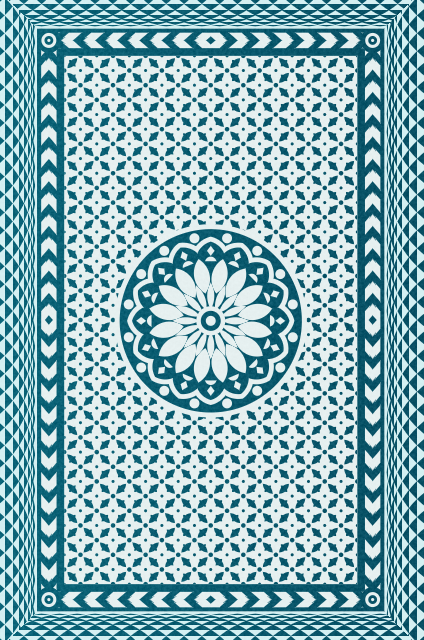
Reproduce this pattern procedurally as a Shadertoy shader.

```glsl
float fill(float d) {
    return clamp(0.5 - d * iResolution.y / 7.68, 0.0, 1.0);
}

vec2 gradientAt(vec2 cell) {
    float a = 6.2832 * fract(sin(dot(cell, vec2(127.1, 311.7))) * 4375.5);
    return vec2(cos(a), sin(a));
}

float gradientNoise(vec2 p) {
    vec2 i = floor(p), f = p - i, u = f * f * (3.0 - 2.0 * f), e = vec2(1, 0);
    float low = mix(dot(gradientAt(i), f), dot(gradientAt(i + e), f - e), u.x);
    float high = mix(dot(gradientAt(i + e.yx), f - e.yx), dot(gradientAt(i + 1.0), f - 1.0), u.x);
    return mix(low, high, u.y);
}

// Pointed leaf along y
float leaf(vec2 p, float halfLength, float halfWidth) {
    float r = (halfLength * halfLength + halfWidth * halfWidth) / (2.0 * halfWidth);
    return length(vec2(abs(p.x) + r - halfWidth, p.y)) - r;
}

// Fold the plane into one of sixteen sectors, centred on +y
vec2 foldSector(vec2 p, float turn) {
    float sector = 6.28318 / 16.0;
    float a = mod(atan(p.x, p.y) + (turn + 0.5) * sector, sector) - 0.5 * sector;
    return length(p) * vec2(sin(a), cos(a));
}

// Each part returns the amount of ink
float fieldInk(vec2 p) {
    vec2 pitch = vec2(3.54 / 18.0, 6.34 / 36.0);
    vec2 g = p / pitch, cell = floor(g);
    vec2 q = (g - cell - 0.5) * pitch;
    float parity = mod(cell.x + cell.y, 2.0);
    if (parity > 0.5) q.x = -q.x;
    q = mat2(0.707, 0.707, -0.707, 0.707) * q;
    float d = min(leaf(q, 0.083, 0.034), leaf(q.yx, 0.054, 0.026));
    vec2 corner = floor(g + 0.5);
    float dotSize = mix(0.027, 0.018, mod(corner.x + corner.y, 2.0));
    return fill(min(d, length((g - corner) * pitch) - dotSize));
}

float medallionInk(vec2 p) {
    float r = length(p);
    vec2 q = foldSector(p, 0.0), h = foldSector(p, 0.5);

    // Scalloped rim with beads between the arches
    float scallop = min(leaf(q - vec2(0, 0.71), 0.30, 0.24), r - 0.6);
    float paper = max(scallop, -scallop - 0.058);
    paper = min(paper, length(h - vec2(0, 1.01)) - 0.06);

    // Ornaments inside each arch
    vec2 gem = abs(q - vec2(0, 0.84));
    paper = min(paper, (gem.x * 1.3 + gem.y - 0.06) * 0.6);
    paper = min(paper, max(length(q - vec2(0, 0.70)) - 0.07, 0.715 - q.y));

    // Two rings of petals and the eye
    paper = min(paper, leaf(h - vec2(0, 0.545), 0.21, 0.094));
    paper = min(paper, leaf(q - vec2(0, 0.30), 0.16, 0.043));
    float ink = 1.0 - fill(paper);
    ink *= 1.0 - fill(r - 0.175);
    ink = max(ink, fill(abs(r - 0.09) - 0.03));
    return ink * fill(r - 1.1);
}

// Chevrons spread from a diamond at the middle of each side
float chainInk(float along, float across) {
    float g = abs(along) + 1.15 * abs(across);
    float chevron = (abs(fract(g / 0.268) - 0.5) - 0.29) * 0.268 * 0.65;
    float slit = max(abs(across) - 0.035, 0.04 - abs(fract(g / 0.268 + 0.1) - 0.5) * 0.12);
    float paper = max(max(chevron, abs(across) - 0.093), -slit);
    return 1.0 - fill(paper);
}

// Rows of triangles that narrow towards the frame
float triangleInk(float along, float depth) {
    float k = log(1.0 + max(depth, 0.0) / 0.08) / log(1.28);
    float row = floor(k);
    float wave = abs(fract(along / 0.215 + 0.5 * row) - 0.5) * 2.0;
    float rowWidth = 0.08 * (pow(1.28, row + 1.0) - pow(1.28, row));
    float slope = length(vec2(2.0 / 0.215, 1.0 / rowWidth));
    return fill((wave - fract(k)) / slope);
}

void mainImage(out vec4 fragColor, in vec2 fragCoord) {
    vec2 uv = fragCoord / iResolution.xy;
    vec2 p = (uv - 0.5) * vec2(5.12, 7.68) + vec2(0.015, 0.0);
    vec2 edge = abs(p) - vec2(1.77, 3.17);
    float d = max(edge.x, edge.y);
    bool onSide = edge.x > edge.y;
    float along = onSide ? p.y : p.x;

    // Field and medallion
    float ink = fieldInk(p) * fill(d);
    vec2 m = p + vec2(0, 0.01);
    ink *= 1.0 - fill(length(m) - 1.16);
    ink = max(ink, medallionInk(m));

    // Chain frame with a roundel in each corner
    if (d > 0.05) {
        ink = chainInk(along, d - 0.185);
        float c = length(edge - 0.185);
        ink = max(ink, fill(c - 0.15));
        ink = mix(ink, 0.0, fill(c - 0.09));
        ink = max(ink, fill(abs(c - 0.036) - 0.017));
    } else {
        ink = max(ink, fill(-d));
    }

    // Outer border
    float border = fill(0.33 - d);
    ink = mix(ink, triangleInk(along, d - 0.35), border);
    ink *= 1.0 - fill(abs(d - 0.34) - 0.012);

    // Printed ink on pale paper
    float grain = gradientNoise(p * 28.0) + 0.6 * gradientNoise(p * 60.0);
    vec3 teal = mix(vec3(0.04, 0.39, 0.47), vec3(0.03, 0.31, 0.39), uv.x);
    vec3 paper = mix(vec3(0.90, 0.94, 0.94), vec3(0.83, 0.94, 0.95), border);
    vec3 color = mix(paper + 0.015 * grain, teal + 0.06 * grain, ink);
    fragColor = vec4(color, 1.0);
}
```
